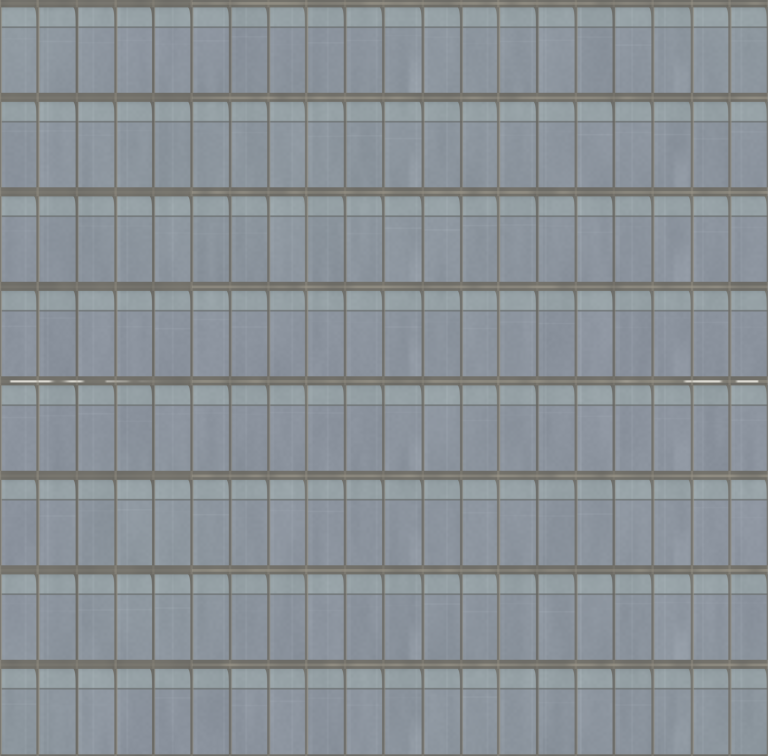
Reproduce this texture procedurally as a Shadertoy shader.

```glsl
const vec2 GRID = vec2(20.0, 8.0);        // columns, floors
const float LEDGE_POS = 0.03;             // measured down from the top of a floor
const float LEDGE_HALF = 0.048;
const float TRANSOM_POS = 0.288;
const float TRANSOM_HALF = 0.009;
const float MULLION_HALF = 0.034;
const float MULLION_JITTER = 0.025;
const float BRACKET_FLARE = 0.045;
const float WORN_COLUMNS = 5.0;           // darker bays on the left
const float GLINT_FLOOR = 4.0;            // ledge that catches the light
const vec2 STREAK_COLUMNS = vec2(10.0, 17.0);

const vec3 GLASS_UPPER = vec3(0.585, 0.630, 0.648);
const vec3 GLASS_LOWER = vec3(0.552, 0.592, 0.622);
const vec3 GLASS_VIOLET = vec3(0.545, 0.575, 0.620);
const vec3 METAL_DARK = vec3(0.395, 0.390, 0.370);
const vec3 METAL_MID = vec3(0.450, 0.440, 0.410);
const vec3 METAL_LIGHT = vec3(0.610, 0.590, 0.540);
const vec3 TRANSOM_COLOR = vec3(0.430, 0.450, 0.455);
const vec3 GLINT_COLOR = vec3(0.880, 0.870, 0.840);

float hash(vec2 p) {
    vec3 q = fract(vec3(p.xyx) * 0.1031);
    q += dot(q, q.yzx + 33.33);
    return fract((q.x + q.y) * q.z);
}

// Value noise that wraps after a whole number of cells
float wrapNoise(vec2 uv, vec2 period) {
    vec2 p = uv * period;
    vec2 i = floor(p), f = fract(p);
    f = f * f * (3.0 - 2.0 * f);
    vec2 a = mod(i, period), b = mod(i + 1.0, period);
    return mix(mix(hash(a), hash(vec2(b.x, a.y)), f.x),
               mix(hash(vec2(a.x, b.y)), hash(b), f.x), f.y);
}

float band(float d, float halfWidth, float blur) {
    return 1.0 - smoothstep(halfWidth - blur, halfWidth + blur, abs(d));
}

vec3 glass(vec2 uv, vec2 cell, vec2 p, vec2 blur) {
    float lower = smoothstep(-blur.y, blur.y, p.y - TRANSOM_POS);
    float cloud = wrapNoise(uv, vec2(5.0, 4.0));
    vec3 lowerTint = mix(GLASS_LOWER, GLASS_VIOLET, cloud);
    vec3 color = mix(GLASS_UPPER, lowerTint, lower);

    // Tone of each pane, soft smears and fine grain
    color += 0.018 * (hash(cell + 7.0) - 0.5);
    color += 0.026 * (wrapNoise(uv, vec2(80.0, 16.0)) - 0.5);
    color += 0.014 * (wrapNoise(uv, vec2(240.0, 236.0)) - 0.5);
    color += 0.010 * (0.5 - p.y);

    // Faint reflected lines
    float lineX = mix(0.12, 0.88, hash(vec2(cell.x, 31.0)));
    float lineY = mix(0.36, 0.48, hash(cell + 53.0));
    color += 0.018 * band(p.x - lineX, 0.025, blur.x);
    color += 0.022 * band(p.y - lineY, 0.008, blur.y) * hash(cell + 19.0);
    color += 0.016 * band(p.x - 0.1, 0.04, blur.x);

    // Pale streaks low in two bays
    vec2 match = 1.0 - step(0.5, abs(cell.x - STREAK_COLUMNS));
    float streak = (match.x + match.y) * smoothstep(0.5, 0.85, p.y);
    color += 0.035 * streak * band(p.x - 0.86 + 0.1 * match.y, 0.2, 0.08);
    return color;
}

void mainImage(out vec4 fragColor, in vec2 fragCoord) {
    vec2 uv = fragCoord / iResolution.xy;
    vec2 grid = vec2(uv.x, 1.0 - uv.y) * GRID;
    vec2 blur = 0.75 * GRID / iResolution.xy;
    vec2 cell = floor(grid), p = fract(grid);
    float worn = 1.0 - step(WORN_COLUMNS, cell.x);
    vec3 color = glass(uv, cell, p, blur);

    // Nearest ledge and nearest mullion, with wrapped indices
    float ledgeId = mod(floor(grid.y - LEDGE_POS + 0.5), GRID.y);
    float ledgeD = fract(grid.y - LEDGE_POS + 0.5) - 0.5;
    float postId = mod(floor(grid.x + 0.5), GRID.x);
    float jitter = (hash(vec2(postId, 11.0)) - 0.5) * 2.0 * MULLION_JITTER;
    float postD = fract(grid.x + 0.5) - 0.5 - jitter * step(0.5, postId);
    float postTone = hash(vec2(postId, 23.0));

    // Transom between the upper and lower panes
    color = mix(color, TRANSOM_COLOR, 0.8 * band(p.y - TRANSOM_POS, TRANSOM_HALF, blur.y));

    // Soft shadow below the ledge
    float below = max(ledgeD - LEDGE_HALF, 0.0);
    color -= 0.05 * exp(-below * 45.0) * step(0.0, ledgeD);

    // Mullion with a flared bracket under the ledge and a lit edge
    float flare = BRACKET_FLARE * exp(-below * 28.0) * step(0.0, ledgeD);
    float postMask = band(postD + 0.6 * flare, MULLION_HALF + 0.6 * flare, blur.x);
    vec3 postColor = mix(METAL_DARK, METAL_MID, postTone);
    color = mix(color, postColor, (0.82 + 0.1 * worn) * postMask);
    float litEdge = band(postD - 0.035, 0.018, blur.x);
    color = mix(color, METAL_LIGHT, litEdge * mix(0.25, 0.6, postTone));

    // Ledge: dark upper lip, tan face, dark underside
    float wear = wrapNoise(uv, vec2(60.0, 8.0));
    vec3 ledgeColor = mix(METAL_DARK, METAL_MID, 0.4 + 0.6 * wear);
    float face = band(ledgeD - 0.006, 0.014, blur.y);
    ledgeColor = mix(ledgeColor, METAL_LIGHT, face * mix(0.35 + 0.4 * wear, 0.15, worn));
    float onFloor = 1.0 - step(0.5, abs(ledgeId - GLINT_FLOOR));
    float nearSides = smoothstep(0.28, 0.42, abs(uv.x - 0.5));
    float glint = onFloor * nearSides * smoothstep(0.4, 0.6, wrapNoise(uv, vec2(40.0, 1.0)));
    ledgeColor = mix(ledgeColor, GLINT_COLOR, glint * band(ledgeD - 0.006, 0.011, blur.y));
    color = mix(color, ledgeColor, 0.95 * band(ledgeD, LEDGE_HALF, blur.y));

    // Light joint where a mullion crosses the ledge
    float joint = band(postD, 0.03, blur.x) * band(ledgeD, LEDGE_HALF, blur.y);
    color = mix(color, METAL_LIGHT, 0.45 * joint * (0.4 + 0.6 * postTone));
    fragColor = vec4(color, 1.0);
}
```
